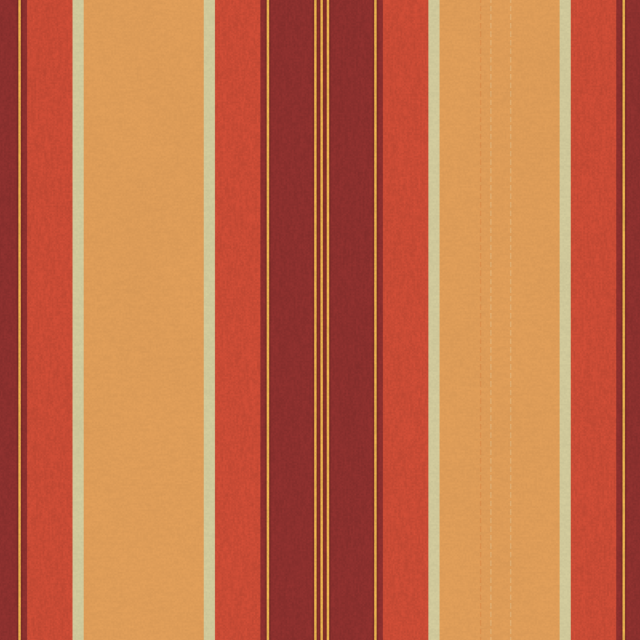
Give the GLSL for this texture, as a Shadertoy shader.

```glsl
// Woven awning cloth with vertical stripes, mirrored about each maroon band.
// Stripes are layered by distance from the band's axis; noise adds the
// thread grain, and one ochre band carries faint dashed stitching.

float hash(vec2 p) {
    vec3 q = fract(vec3(p.xyx) * 0.1031);
    q += dot(q, q.yzx + 33.33);
    return fract((q.x + q.y) * q.z);
}

float noise(vec2 p) {
    vec2 i = floor(p), f = fract(p);
    f = f * f * (3.0 - 2.0 * f);
    return mix(mix(hash(i), hash(i + vec2(1, 0)), f.x),
               mix(hash(i + vec2(0, 1)), hash(i + vec2(1, 1)), f.x), f.y);
}

// Coverage of a line centred at zero distance
float line(float d, float halfWidth, float soft) {
    return 1.0 - smoothstep(halfWidth - soft, halfWidth + soft, abs(d));
}

void mainImage(out vec4 fragColor, in vec2 fragCoord) {
    vec2 uv = fragCoord / iResolution.xy;
    float soft = max(0.0009, 0.8 / iResolution.x);

    // Distance from the nearest maroon axis
    const float period = 0.556;
    float d = abs(mod(uv.x - 0.5026 + 0.5 * period, period) - 0.5 * period);

    // Broad stripes, from the outermost inward
    vec3 ochre = vec3(0.868, 0.612, 0.345);
    vec3 cream = vec3(0.815, 0.785, 0.605);
    vec3 red = vec3(0.785, 0.293, 0.208);
    vec3 maroon = vec3(0.545, 0.187, 0.178);
    vec3 gold = vec3(0.91, 0.70, 0.31);
    float redCover = line(d, 0.1667, soft);
    float maroonCover = line(d, 0.0957, soft);
    vec3 color = mix(ochre, cream, line(d, 0.1842, soft));
    color = mix(color, red, redCover);
    color = mix(color, maroon, maroonCover);

    // Gold pinstripes with dark fringes: three on the axis, one near each edge
    float pin = min(min(d, abs(d - 0.0098)), abs(d - 0.084));
    color *= 1.0 - 0.12 * line(pin, 0.0045, 0.0015);
    color = mix(color, gold, line(pin, 0.0019, soft));

    // Dashed stitching on the right ochre band
    float dash = smoothstep(0.25, 0.45, abs(fract(uv.y * 75.0) - 0.5) * 2.0);
    float thread = max(line(uv.x - 0.767, 0.001, soft), line(uv.x - 0.798, 0.001, soft));
    color = mix(color, vec3(0.88, 0.72, 0.50), 0.6 * thread * dash);
    color = mix(color, vec3(0.84, 0.52, 0.27), 0.55 * line(uv.x - 0.751, 0.001, soft) * dash);

    // Thread grain: upright in the dark stripes, level in the pale ones
    float fine = noise(uv * 400.0) - 0.5;
    float upright = noise(uv * vec2(380.0, 70.0) + 17.0) - 0.5;
    float level = noise(uv * vec2(90.0, 380.0) + 41.0) - 0.5;
    float cloud = noise(uv * vec2(14.0, 9.0) + 5.0) - 0.5;
    float grain = 0.035 * fine + 0.012 * cloud;
    grain += mix(0.02 * level, 0.05 * upright + 0.045 * fine, redCover);
    color *= 1.0 + grain;

    fragColor = vec4(color, 1.0);
}
```
